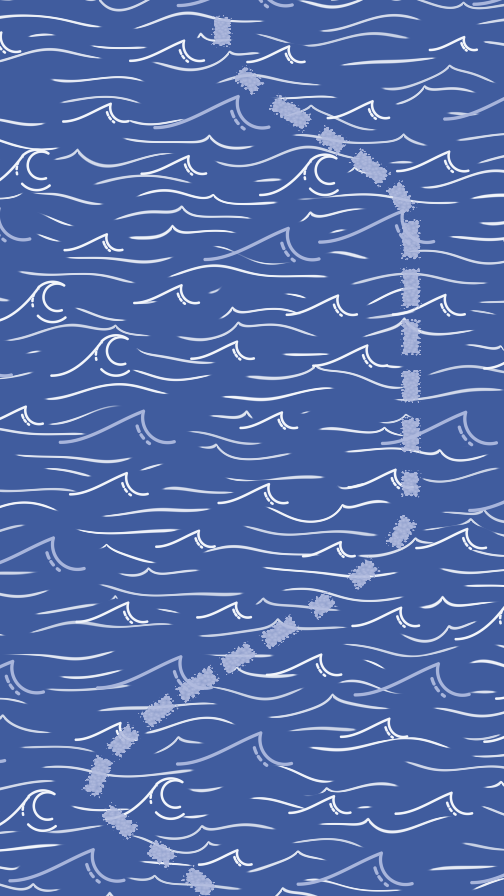
Reproduce this pattern procedurally as a WebGL 1 fragment shader.

```glsl
precision highp float;
uniform vec2 u_resolution;

const float CANVAS_WIDTH = 10.0;
const float LINE = 0.025;
const vec2 WAVE_CELL = vec2(2.8, 1.25);
const vec2 STROKE_CELL = vec2(3.4, 0.39);
const vec3 SEA = vec3(0.25, 0.36, 0.62);
const vec3 FOAM = vec3(0.95, 0.96, 0.98);
const vec3 LAVENDER = vec3(0.66, 0.71, 0.86);
const vec3 CHALK = vec3(0.69, 0.73, 0.87);

float hash(vec2 cell, float salt) {
  return fract(sin(dot(cell, vec2(127.1, 311.7)) + salt * 74.7) * 43758.5453);
}

float cellular(vec2 p) {
  float nearest = 1.0;
  for (int j = -1; j <= 1; j++)
    for (int i = -1; i <= 1; i++) {
      vec2 cell = floor(p) + vec2(float(i), float(j));
      vec2 site = cell + vec2(hash(cell, 1.0), hash(cell, 2.0));
      nearest = min(nearest, length(p - site));
    }
  return nearest;
}

float cover(float distance, float halfWidth, float soft) {
  return 1.0 - smoothstep(halfWidth - soft, halfWidth + soft, distance);
}

float arcDistance(vec2 p, float radius, float middle, float aperture) {
  vec2 axis = vec2(cos(middle), sin(middle));
  vec2 q = vec2(dot(p, axis), abs(dot(p, vec2(-axis.y, axis.x))));
  vec2 tip = radius * vec2(cos(aperture), sin(aperture));
  return atan(q.y, q.x) < aperture ? abs(length(q) - radius) : length(q - tip);
}

float dashDistance(vec2 p, float radius, float start) {
  float d = 10.0;
  for (int i = 0; i < 3; i++)
    d = min(d, arcDistance(p, radius, start + 0.28 * float(i), 0.09 - 0.025 * float(i)));
  return d;
}

// Rising back of a wave, ending at the point "top"
float backDistance(vec2 p, vec2 top, float run, float rise, float roundness) {
  float u = clamp((p.x - top.x) / run + 1.0, 0.0, 1.0);
  float y = top.y - rise + rise * u * u * (1.0 + roundness * (1.0 - u));
  float slope = rise / run * u * (2.0 + roundness * (2.0 - 3.0 * u));
  float beyond = max(max(p.x - top.x, top.x - run - p.x), 0.0);
  return length(vec2(beyond, (p.y - y) / sqrt(1.0 + slope * slope)));
}

float crestDistance(vec2 p) {
  vec2 hollow = p - vec2(0.435, -0.116);
  float d = min(backDistance(p, vec2(0.0), 1.5, 0.56, 1.0), arcDistance(hollow, 0.45, 3.93, 1.05));
  return min(d, dashDistance(hollow, 0.57, 3.5));
}

float curlDistance(vec2 p) {
  float d = backDistance(p, vec2(-0.7, 0.7), 2.5, 1.7, 0.0);
  d = min(d, arcDistance(p, 1.0, 1.66, 0.70));
  d = min(d, arcDistance(p, 1.0, 4.65, 0.75));
  d = min(d, arcDistance(p - vec2(0.23, 0.23), 0.68, 3.05, 2.0));
  return min(d, dashDistance(p, 1.0, 2.75));
}

// White ink, lavender ink and the body that keeps loose strokes away
vec3 waves(vec2 p, float soft) {
  vec3 ink = vec3(0.0);
  for (int j = -1; j <= 1; j++)
    for (int i = -1; i <= 1; i++) {
      float row = floor(p.y / WAVE_CELL.y) + float(j);
      float shift = 0.5 * mod(row, 2.0) + 0.3 * hash(vec2(row), 3.0);
      vec2 cell = vec2(floor(p.x / WAVE_CELL.x - shift) + float(i), row);
      vec2 jitter = 0.35 + 0.35 * vec2(hash(cell, 4.0), hash(cell, 5.0));
      vec2 q = p - (cell + vec2(shift, 0.0) + jitter) * WAVE_CELL;
      float kind = hash(cell, 6.0);
      bool curled = kind < 0.22;
      bool pale = !curled && kind < 0.45;
      float size = curled ? 0.40 : pale ? 1.1 : mix(0.45, 0.75, hash(cell, 7.0));
      q = q / size - (curled ? vec2(0.4, 0.0) : vec2(0.3, 0.25));
      float d = size * (curled ? curlDistance(q) : crestDistance(q));
      float body = curled ? length((q + vec2(0.5, 0.1)) / vec2(1.9, 1.2))
                          : length((q + vec2(0.1, 0.25)) / vec2(1.1, 0.42));
      float line = cover(d, pale ? LINE * 1.3 : LINE, soft);
      ink = max(ink, vec3(pale ? 0.0 : line, pale ? line : 0.0, 1.0 - smoothstep(0.8, 1.15, body)));
    }
  return ink;
}

// Swell of one loose stroke, some with a small sharp peak
float strokeHeight(float x, vec2 cell) {
  float bend = mix(-0.09, 0.09, hash(cell, 8.0)) * sin(x * 2.6 + 6.3 * hash(cell, 9.0));
  float peak = 0.17 * step(0.6, hash(cell, 10.0));
  return bend + peak * exp(-7.0 * abs(x - mix(-0.9, 0.9, hash(cell, 11.0))));
}

float strokes(vec2 p, float room, float soft) {
  float ink = 0.0;
  p.y += 0.10 * sin(p.x * 1.7 + 1.3 * p.y) + 0.06 * sin(p.x * 2.9 - 2.1 * p.y);
  for (int j = -1; j <= 1; j++)
    for (int i = -1; i <= 1; i++) {
      float row = floor(p.y / STROKE_CELL.y) + float(j);
      float shift = hash(vec2(row), 12.0);
      vec2 cell = vec2(floor(p.x / STROKE_CELL.x - shift) + float(i), row);
      vec2 q = p - (cell + vec2(shift, 0.0) + 0.5) * STROKE_CELL;
      float reach = STROKE_CELL.x * mix(0.24, 0.49, hash(cell, 13.0));
      float slope = (strokeHeight(q.x + 0.02, cell) - strokeHeight(q.x - 0.02, cell)) / 0.04;
      float y = strokeHeight(q.x, cell) + mix(-0.07, 0.07, hash(cell, 14.0));
      float taper = room * smoothstep(0.0, 0.35, reach - abs(q.x));
      float d = abs(q.y - y) / sqrt(1.0 + slope * slope);
      ink = max(ink, cover(d, LINE * mix(0.4, 1.0, taper), soft) * smoothstep(0.0, 0.4, taper)
                     * mix(0.75, 1.0, hash(cell, 15.0)));
    }
  return ink;
}

vec2 route(float t, vec2 size) {
  float x = 0.44 + 0.375 * smoothstep(0.04, 0.25, t) - 0.63 * smoothstep(0.56, 0.89, t)
          + 0.28 * smoothstep(0.87, 1.04, t);
  return vec2(x, 1.0 - t) * size;
}

// Chalk dabs at equal steps along the route
float dabDistance(vec2 p, vec2 size) {
  float nearest = 10.0;
  float t = 0.035;
  for (int i = 0; i < 24; i++) {
    vec2 center = route(t, size);
    vec2 ahead = route(t + 0.005, size) - center;
    vec2 along = normalize(ahead);
    vec2 q = p - center;
    float reach = mix(0.20, 0.40, hash(vec2(float(i)), 16.0));
    vec2 edge = abs(vec2(dot(q, along), dot(q, vec2(-along.y, along.x)))) - vec2(reach, 0.16);
    nearest = min(nearest, length(max(edge, 0.0)) + min(max(edge.x, edge.y), 0.0));
    t += 0.97 * 0.005 / length(ahead);
  }
  return nearest;
}

void main() {
  float unit = CANVAS_WIDTH / u_resolution.x;
  vec2 p = gl_FragCoord.xy * unit;
  float soft = 0.65 * unit;
  vec3 wave = waves(p, soft);
  vec3 color = mix(SEA, FOAM, strokes(p, 1.0 - wave.z, soft));
  color = mix(color, LAVENDER, wave.y);
  color = mix(color, FOAM, wave.x);
  float grain = cellular(p * vec2(13.0, 17.0));
  float dab = cover(dabDistance(p, u_resolution * unit) + 0.13 * (grain - 0.45), 0.0, soft);
  color = mix(color, CHALK, dab * (1.0 - 0.25 * grain));
  gl_FragColor = vec4(color, 1.0);
}
```
